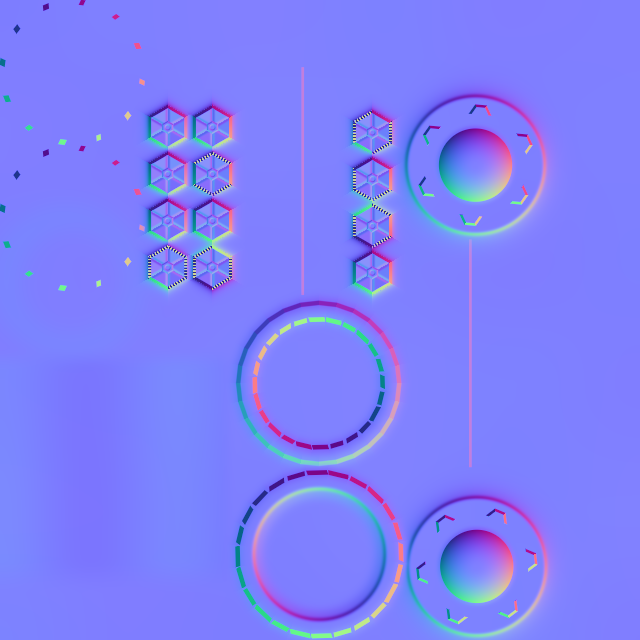
Write a Shadertoy shader that draws this texture map.

```glsl
// Tangent-space normal map of machine parts: hex bolts, rings, domed discs and seams.
// Each part writes a surface tilt over the flat sheet; the tilt is then
// completed with a height and packed into colour.

const float TAU = 6.2831853;
float px; // width of one pixel in canvas units

float hash(vec2 p) {
    vec3 q = fract(p.xyx * vec3(0.1031, 0.1030, 0.0973));
    q += dot(q, q.yzx + 33.33);
    return fract((q.x + q.y) * q.z);
}

float noise(vec2 p) {
    vec2 i = floor(p), f = fract(p);
    f = f * f * (3.0 - 2.0 * f);
    return mix(mix(hash(i), hash(i + vec2(1, 0)), f.x),
               mix(hash(i + vec2(0, 1)), hash(i + vec2(1, 1)), f.x), f.y);
}

float fill(float d) { return clamp(0.5 - d / px, 0.0, 1.0); }
float bell(float x, float w) { return exp(-x * x / (w * w)); }
float halo(float d, float reach) { return step(0.0, d) * exp(-max(d, 0.0) / reach); }

// Sector of an n-gon: xy = outward direction, z = radial, w = tangential place
vec4 facet(vec2 p, float n, float turn) {
    float span = TAU / n;
    float a = (floor((atan(p.y, p.x) - turn) / span) + 0.5) * span + turn;
    vec2 d = vec2(cos(a), sin(a));
    return vec4(d, dot(p, d), dot(p, vec2(-d.y, d.x)));
}

// Lay a slope over the tilt; green grows downwards
void slope(inout vec2 tilt, vec2 dir, float strength, float mask) {
    tilt = mix(tilt, vec2(dir.x, -dir.y) * strength, mask);
}

void dots(inout vec2 tilt, vec2 p) {
    vec4 f = facet(p, 12.0, 0.122);
    float size = 0.0035 + 0.0025 * hash(floor(f.xy * 50.0 + 0.37));
    float d = max(abs(f.z - 0.110) - 0.0042, abs(f.w + 0.3 * (f.z - 0.110)) - size);
    slope(tilt, f.xy, 0.95, fill(d));
}

void dashes(inout vec2 tilt, vec2 p, float radius, float side) {
    vec4 f = facet(p, 24.0, 0.157);
    float rnd = hash(floor(f.xy * 50.0 + 0.37));
    float gap = mix(0.0006, 0.0022 + 0.001 * rnd, step(0.25, rnd));
    float skew = (rnd - 0.5) * (f.z - radius);
    float d = max(abs(f.z - radius) - 0.0036, abs(f.w + skew) - radius * tan(TAU / 48.0) + gap);
    slope(tilt, f.xy * side, 0.20, bell(f.z - radius, 0.010));
    slope(tilt, f.xy * side, 0.97, fill(d));
}

void disc(inout vec2 tilt, vec2 p, float turn) {
    float r = length(p), edge = r - 0.108;
    vec2 dir = p / max(r, 1e-4);
    // Rim with a halo outside it
    slope(tilt, dir, 0.5, 0.85 * halo(edge, 0.013));
    slope(tilt, dir, 0.76, bell(edge, 0.0034));
    // Dome
    slope(tilt, dir, 0.2, bell(r - 0.0573, 0.005));
    slope(tilt, dir, 0.97 * pow(min(r / 0.0573, 1.0), 1.6), fill(r - 0.0573));
    // Half-hexagon notches
    vec4 f = facet(p, 6.0, turn);
    vec2 q = vec2(f.z - 0.079, f.w);
    vec4 h = facet(q, 6.0, -TAU / 12.0);
    vec2 n = h.x * f.xy + h.y * vec2(-f.y, f.x);
    slope(tilt, n, 0.97, fill(max(abs(h.z - 0.0135) - 0.0020, -q.x)));
}

void bolt(inout vec2 tilt, vec2 p, int id) {
    vec4 f = facet(p, 6.0, -TAU / 12.0);
    float d = f.z - 0.0305, r = max(length(p), 1e-4);
    bool ribbed = ((1960 >> id) & 1) == 1;
    float side = ((1152 >> id) & 1) == 1 ? -1.0 : 1.0;
    vec2 dir = normalize(f.xy + 0.7 * p / r) * vec2(1.0, side);
    slope(tilt, dir, 0.85, 0.85 * halo(d, 0.0048));
    // Rim, ribbed on some sides
    slope(tilt, dir, 0.95, fill(d));
    float rib = smoothstep(-0.4, 0.4, sin(f.w * TAU / 0.0045));
    float ribSide = step(0.4, hash(f.xy * 9.0 + float(id)));
    if (ribbed && ribSide > 0.5)
        slope(tilt, mix(vec2(-0.7, 0.7), vec2(0.65, -0.7), rib), 0.97, fill(d));
    // Face with six spokes
    float face = fill(f.z - 0.0258);
    slope(tilt, f.xy, -0.16, face);
    float spoke = abs(f.w) - f.z * tan(TAU / 12.0);
    slope(tilt, vec2(-f.y, f.x) * sign(f.w), 0.36, face * bell(spoke + 0.002, 0.0024));
    // Centre nut
    slope(tilt, f.xy, 0.0, fill(f.z - 0.0085));
    slope(tilt, f.xy, 0.45, bell(f.z - 0.0078, 0.0012));
    slope(tilt, p / r, -0.4, bell(r - 0.0040, 0.0011));
}

void seam(inout vec2 tilt, vec2 p) {
    float ends = fill(abs(p.y) - 0.178);
    slope(tilt, vec2(1, 0), 0.52, ends * fill(abs(p.x) - 0.0021));
}

void mainImage(out vec4 fragColor, in vec2 fragCoord) {
    vec2 uv = fragCoord / iResolution.xy;
    px = 1.0 / min(iResolution.x, iResolution.y);

    // Gently uneven sheet with a banded panel at lower left
    vec2 tilt = 0.05 * vec2(noise(uv * 5.0) - 0.5, noise(uv * 5.0 + 40.0) - 0.5);
    float panel = smoothstep(0.37, 0.34, uv.x) * smoothstep(0.07, 0.13, uv.y)
                * smoothstep(0.46, 0.42, uv.y);
    tilt += 0.07 * panel * vec2(-0.7, cos(uv.x * 23.0));
    tilt += vec2(-0.04, 0.05) * bell(length(uv - vec2(0.11, 0.56)) - 0.10, 0.03);

    dots(tilt, uv - vec2(0.113, 0.887));
    dots(tilt, uv - vec2(0.113, 0.659));
    seam(tilt, uv - vec2(0.473, 0.717));
    seam(tilt, uv - vec2(0.735, 0.448));
    disc(tilt, uv - vec2(0.743, 0.742), -0.09);
    disc(tilt, uv - vec2(0.745, 0.115), -0.40);

    // Upper ring: faceted outside, dashed inside
    vec2 p = uv - vec2(0.498, 0.401);
    vec4 f = facet(p, 28.0, 0.0);
    slope(tilt, f.xy, 0.22, bell(f.z - 0.125, 0.011));
    slope(tilt, f.xy, 0.74, smoothstep(0.0048, 0.0022, abs(f.z - 0.125)));
    dashes(tilt, p, 0.0997, -1.0);

    // Lower ring: dashed outside, smooth inside
    p = uv - vec2(0.499, 0.134);
    float r = length(p);
    dashes(tilt, p, 0.1275, 1.0);
    slope(tilt, p / max(r, 1e-4), -0.28, bell(r - 0.099, 0.013) * step(r, 0.103));
    slope(tilt, p / max(r, 1e-4), -0.74, bell(r - 0.102, 0.0038));

    // Three columns of four bolts
    for (int i = 0; i < 12; i++) {
        int column = i / 4;
        vec2 c = vec2(0.262 + 0.070 * float(column), 0.801 - 0.073 * float(i % 4));
        if (column == 2) c += vec2(0.180, -0.008);
        if (length(uv - c) < 0.06) bolt(tilt, uv - c, i);
    }

    float height = max(1.0 - dot(tilt, tilt), 0.0);
    fragColor = vec4(0.5 + 0.5 * vec3(tilt, height), 1.0);
}
```
